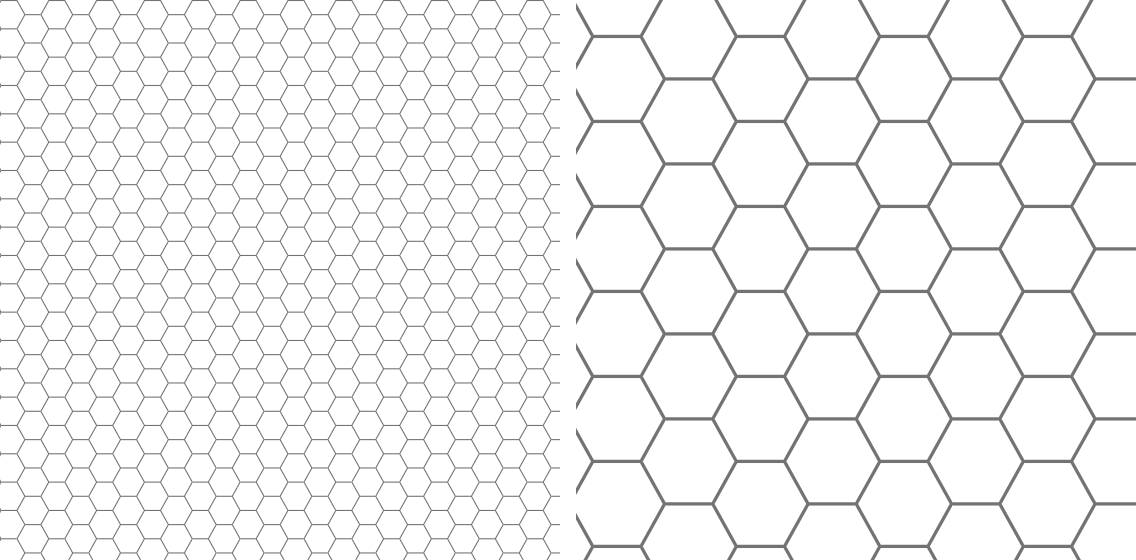
Left: the whole. Right: its middle third, enlarged.
This pattern is drawn by a three.js fragment shader. Its source:

```glsl
varying vec2 vUv;

const vec2 REPEAT = vec2(0.08542, 0.05059);   // one period holds two hexagons
const vec2 ORIGIN = vec2(0.0160, 0.0126);     // centre of the first hexagon
const float FLAT_SIDE = 0.02865;              // length of the horizontal sides
const float LINE_WIDTH = 0.00195;
const vec3 PAPER = vec3(1.0);
const vec3 INK = vec3(0.45);

// Offset from the nearest point of a rectangular lattice
vec2 latticeOffset(vec2 p) {
  return p - REPEAT * floor(p / REPEAT + 0.5);
}

// Distance to the nearest side of a flat-topped hexagon, positive inside
float hexagonInside(vec2 p) {
  float halfHeight = 0.5 * REPEAT.y;
  float halfWidth = 0.5 * (REPEAT.x - FLAT_SIDE);
  float slantRun = halfWidth - 0.5 * FLAT_SIDE;
  vec2 slantNormal = normalize(vec2(halfHeight, slantRun));
  p = abs(p);
  return min(halfHeight - p.y, dot(vec2(halfWidth, 0.0) - p, slantNormal));
}

void main() {
  // Two interleaved lattices of hexagons tile the plane
  vec2 p = vUv - ORIGIN;
  float edge = max(hexagonInside(latticeOffset(p)),
                   hexagonInside(latticeOffset(p - 0.5 * REPEAT)));

  // Line coverage, softened over one pixel
  float pixel = max(fwidth(vUv.x), fwidth(vUv.y));
  float ink = clamp((0.5 * LINE_WIDTH - abs(edge)) / pixel + 0.5, 0.0, 1.0);

  gl_FragColor = vec4(mix(PAPER, INK, ink), 1.0);
}
```
